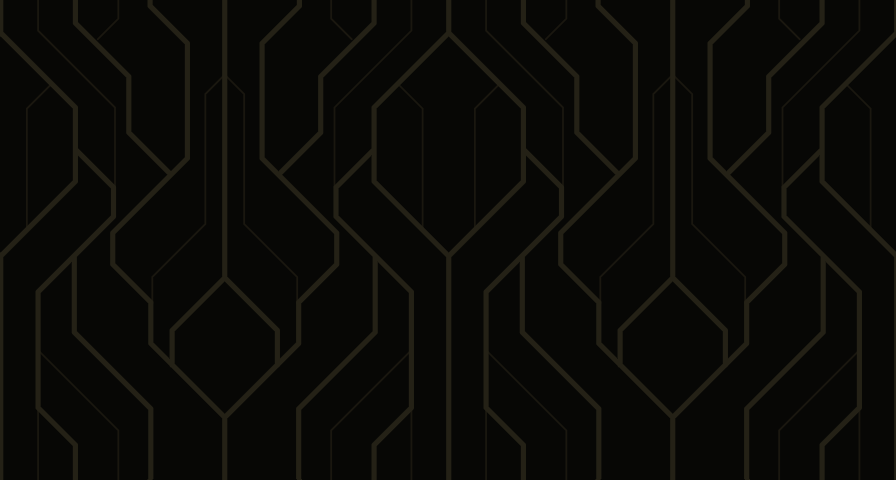
A Shadertoy shader for this pattern:

```glsl
// Art Deco lattice: bronze strands run down a black ground, turning at 45 degrees.
// One half tile is drawn from "bend" strokes, then mirrored and repeated:
// two tiles across, one down. A cell is 1/24 of the canvas width.

const float TILE_WIDTH = 12.0;
const float TILE_HEIGHT = 12.84;

float segmentDistance(vec2 p, vec2 a, vec2 b) {
    vec2 pa = p - a, ba = b - a;
    float t = clamp(dot(pa, ba) / max(dot(ba, ba), 1e-6), 0.0, 1.0);
    return length(pa - ba * t);
}

// Down at x0 from top to turn, diagonally across to x1, then down to bottom.
float bend(vec2 p, float x0, float top, float turn, float x1, float bottom) {
    vec2 a = vec2(x0, turn);
    vec2 b = vec2(x1, turn + abs(x1 - x0));
    float d = segmentDistance(p, a, b);
    d = min(d, segmentDistance(p, vec2(x0, top), a));
    return min(d, segmentDistance(p, b, vec2(x1, max(bottom, b.y))));
}

float thickStrands(vec2 p) {
    // Hexagon and stem on the outer axis
    float d = bend(p, 0.0, 0.0, 0.88, 2.0, 4.86);
    d = min(d, bend(p, 2.0, 4.86, 4.86, 0.0, TILE_HEIGHT));
    // Strand that swings around the hexagon
    d = min(d, bend(p, 2.0, 4.0, 4.0, 3.02, 5.8));
    d = min(d, bend(p, 3.02, 5.8, 5.8, 1.0, 10.92));
    d = min(d, bend(p, 1.0, 10.92, 10.92, 2.0, TILE_HEIGHT));
    // Upper branch
    d = min(d, bend(p, 2.0, 0.0, 0.62, 3.43, 3.55));
    d = min(d, bend(p, 3.43, 3.55, 3.55, 4.55, 4.67));
    // Long strand that meets the inner axis
    d = min(d, bend(p, 4.0, 0.0, 0.16, 5.0, 4.24));
    d = min(d, bend(p, 5.0, 4.24, 4.24, 3.0, 7.08));
    d = min(d, bend(p, 3.0, 7.08, 7.08, 4.02, 9.2));
    d = min(d, bend(p, 4.02, 9.2, 9.2, 6.0, TILE_HEIGHT));
    // Lower branch
    d = min(d, bend(p, 1.97, 6.9, 8.9, 4.02, TILE_HEIGHT));
    // Inner stem opening into a diamond
    return min(d, bend(p, 6.0, 0.0, 7.44, 4.59, 9.78));
}

float thinStrands(vec2 p) {
    // Outer hairline
    float d = bend(p, 1.0, 0.0, 0.82, 3.06, 5.0);
    d = min(d, bend(p, 1.0, 10.92, 10.92, 1.0, TILE_HEIGHT));
    // Inside the hexagon
    d = min(d, bend(p, 1.36, 2.25, 2.25, 0.7, 6.12));
    // Around the inner stem
    d = min(d, bend(p, 6.0, 2.0, 2.0, 5.48, 6.0));
    d = min(d, bend(p, 5.48, 6.0, 6.0, 4.06, 8.12));
    // Across the lower and upper edges
    d = min(d, bend(p, 1.05, 9.43, 9.43, 3.15, TILE_HEIGHT));
    return min(d, bend(p, 3.15, 0.0, 0.5, 2.6, 1.05));
}

float stroke(float d, float halfWidth, float pixel) {
    return clamp((halfWidth - d) / pixel + 0.5, 0.0, 1.0);
}

void mainImage(out vec4 fragColor, in vec2 fragCoord) {
    float pixel = 24.0 / iResolution.x;
    vec2 cell = vec2(fragCoord.x, iResolution.y - fragCoord.y) * pixel;

    // Mirror each tile about its axis and repeat it
    float x = mod(cell.x - 0.02 + 0.5 * TILE_WIDTH, TILE_WIDTH);
    vec2 p = vec2(abs(x - 0.5 * TILE_WIDTH), mod(cell.y, TILE_HEIGHT));

    vec3 color = vec3(0.027, 0.027, 0.02);
    color = mix(color, vec3(0.1, 0.09, 0.06), stroke(thinStrands(p), 0.024, pixel));
    color = mix(color, vec3(0.14, 0.13, 0.085), stroke(thickStrands(p), 0.069, pixel));
    fragColor = vec4(color, 1.0);
}
```
